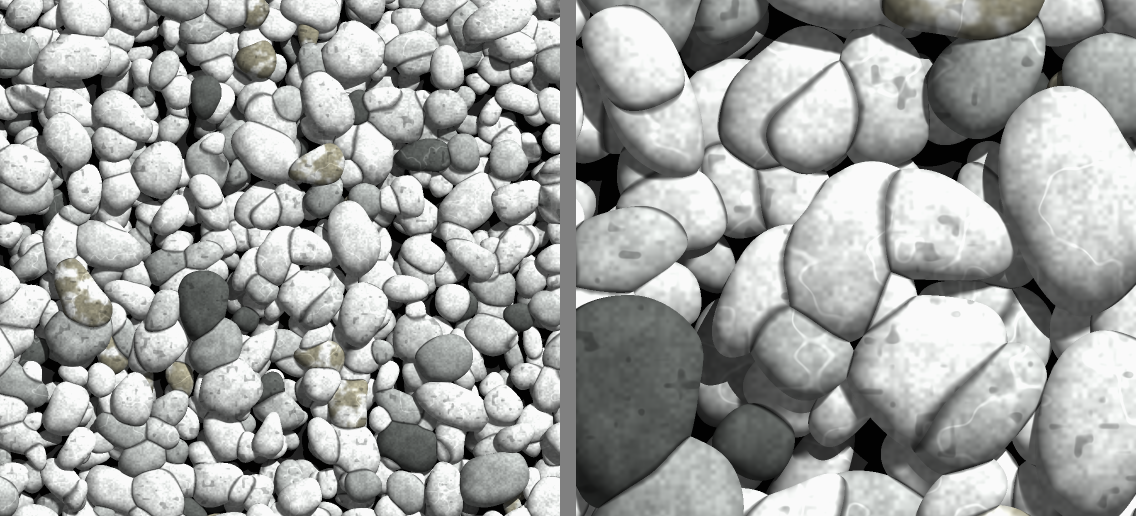
Left, the full canvas; right, a detail of the centre.
Give the GLSL for this texture, as a WebGL 2 fragment shader.

```glsl
#version 300 es
precision highp float;

uniform vec2 u_resolution;
out vec4 fragColor;

// Lengths are fractions of the canvas width.
const int LAYERS = 3;
const float CELL[LAYERS] = float[](0.086, 0.062, 0.054);
const float BASE[LAYERS] = float[](0.0, -0.013, -0.032);
const float LIFT_RANGE = 0.030;
const float DOME = 0.62;
const float JITTER = 0.6;
const float MIN_RADIUS = 0.36;
const float MAX_RADIUS = 0.64;
const float STRETCH = 1.38;
const float TAPER = 0.28;
const float SQUARENESS = 2.3;
const float WARP = 0.011;
const float GROUND = -0.06;
const vec3 SUN_DIR = vec3(0.36, 0.56, 0.746);
const float SUN = 0.84;
const float AMBIENT = 0.29;
const float GRAIN = 0.20;
const vec3 PALE = vec3(0.965, 0.975, 0.968);
const vec3 GREY = vec3(0.52, 0.54, 0.53);
const vec3 DARK = vec3(0.36, 0.375, 0.365);
const vec3 OCHRE = vec3(0.60, 0.585, 0.50);

struct Stone {
    float height;
    float below;   // height of the next stone underneath
    vec2 tilt;
    float dome;
    vec4 seed;
};

float hash(vec2 p) {
    return fract(sin(dot(p, vec2(127.1, 311.7))) * 43758.5453);
}

vec4 hash4(vec2 p) {
    return fract(sin(dot(p, vec2(127.1, 311.7)) + vec4(0.0, 1.7, 3.1, 4.9)) * 43758.5453);
}

float noise(vec2 p) {
    vec2 i = floor(p), f = fract(p);
    f = f * f * (3.0 - 2.0 * f);
    return mix(mix(hash(i), hash(i + vec2(1, 0)), f.x),
               mix(hash(i + vec2(0, 1)), hash(i + vec2(1, 1)), f.x), f.y);
}

float fbm(vec2 p) {
    return 0.55 * noise(p) + 0.3 * noise(p * 2.1 + 7.3) + 0.15 * noise(p * 4.3 + 3.1);
}

// Highest stone at p among overlapping layers of tapered domes.
Stone pile(vec2 p) {
    Stone top = Stone(GROUND, GROUND - 0.02, vec2(0), 1.0, vec4(0));
    for (int layer = 0; layer < LAYERS; layer++) {
        vec2 g = p / CELL[layer] + float(layer) * vec2(17.37, 9.61);
        for (int k = 0; k < 9; k++) {
            vec2 id = floor(g) + vec2(k % 3, k / 3) - 1.0;
            vec4 place = hash4(id + float(layer) * 57.0);
            vec2 v = g - id - 0.5 - (place.xy - 0.5) * JITTER;
            float radius = mix(MIN_RADIUS, MAX_RADIUS, place.z * place.z);
            if (length(v) > radius * STRETCH * 1.2) continue;

            vec4 seed = hash4(id + float(layer) * 57.0 + 131.3);
            float stretch = mix(1.0, STRETCH, seed.x);
            float angle = 6.2832 * seed.y;
            mat2 turn = mat2(cos(angle), sin(angle), -sin(angle), cos(angle));
            vec2 u = turn * v / (radius * vec2(stretch, 1.0 / stretch));
            u.y *= 1.0 + TAPER * seed.z * u.x;
            float d = pow(dot(pow(abs(u), vec2(SQUARENESS)), vec2(1)), 1.0 / SQUARENESS);
            if (d >= 1.0) continue;

            float dome = sqrt(1.0 - d * d);
            float h = BASE[layer] + LIFT_RANGE * place.w + DOME * radius * CELL[layer] * dome;
            if (h > top.height) {
                top = Stone(h, top.height, (u * d) * turn, dome, seed);
            } else {
                top.below = max(top.below, h);
            }
        }
    }
    return top;
}

// Sunlight reaching a point, tested at two distances.
float sunlight(vec2 p, float height) {
    float lit = 1.0;
    float slope = SUN_DIR.z / length(SUN_DIR.xy);
    for (int k = 0; k < 2; k++) {
        float reach = 0.008 + 0.011 * float(k);
        float blocker = pile(p + normalize(SUN_DIR.xy) * reach).height;
        lit = min(lit, 1.0 - smoothstep(0.0, 0.006, blocker - height - slope * reach));
    }
    return lit;
}

// Base colour with mottling, veins and fine grain.
vec3 mineral(vec2 p, vec4 seed) {
    vec2 q = p + seed.xz * 9.0;
    vec3 color = mix(PALE, GREY, pow(seed.w, 4.0));
    color = mix(color, DARK, step(0.93, seed.w));
    color = mix(color, OCHRE, step(0.95, seed.z) * smoothstep(0.3, 0.6, fbm(q * 45.0)));
    color *= 1.0 + 0.24 * (fbm(q * 60.0) - 0.5);
    float vein = 1.0 - smoothstep(0.0, 0.025, abs(fbm(q * 22.0) - 0.5));
    color += 0.14 * vein * step(0.55, seed.x);
    float pits = smoothstep(0.76, 0.9, noise(q * 130.0)) * step(0.5, seed.z);
    return color * (1.0 - 0.25 * pits) * (1.0 + GRAIN * (noise(p * 330.0) - 0.5));
}

vec3 shade(vec2 p) {
    vec2 w = p + WARP * (vec2(noise(p * 24.0), noise(p * 24.0 + 41.0)) - 0.5);
    Stone s = pile(w);
    vec2 bump = vec2(noise(p * 95.0), noise(p * 95.0 + 23.0)) - 0.5;
    vec3 normal = normalize(vec3(s.tilt + 0.22 * bump, s.dome + 0.15));
    float seam = smoothstep(0.0, 0.005, s.height - s.below);
    float open = smoothstep(-0.05, 0.012, s.height) * mix(0.4, 1.0, seam);
    float direct = max(dot(normal, SUN_DIR), 0.0) * sunlight(w, s.height) * mix(0.5, 1.0, seam);
    vec3 albedo = s.height <= GROUND ? vec3(0.2) : mineral(p, s.seed);
    return albedo * (0.04 + AMBIENT * open + SUN * direct);
}

void main() {
    // Four samples per pixel smooth the outlines.
    vec3 color = vec3(0);
    for (int k = 0; k < 4; k++) {
        vec2 offset = (vec2(k & 1, k >> 1) - 0.5) * 0.5;
        color += min(shade((gl_FragCoord.xy + offset) / u_resolution.x), 0.98);
    }
    fragColor = vec4(color * 0.25, 1.0);
}
```
